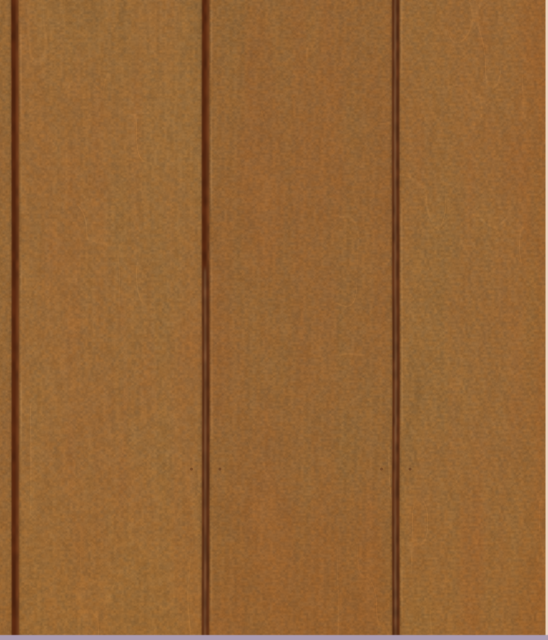
This texture is drawn by a Shadertoy shader. Its source:

```glsl
// Draws stained wooden wall boards with vertical grooves, mottled grain and nail holes.

float hash(vec2 p) {
    return fract(sin(dot(p, vec2(127.1, 311.7))) * 43758.5453);
}

float noise(vec2 p) {
    vec2 i = floor(p), f = fract(p);
    f = f * f * (3.0 - 2.0 * f);
    return mix(mix(hash(i), hash(i + vec2(1, 0)), f.x),
               mix(hash(i + vec2(0, 1)), hash(i + vec2(1, 1)), f.x), f.y);
}

float fbm(vec2 p) {
    float sum = 0.0, gain = 0.5;
    for (int i = 0; i < 4; i++) {
        sum += gain * noise(p);
        p = mat2(0.96, 0.28, -0.28, 0.96) * p * 2.03 + 17.3;
        gain *= 0.5;
    }
    return sum / 0.9375;
}

// Soft stripe of the given half width around x = 0
float stripe(float x, float halfWidth, float blur) {
    return 1.0 - smoothstep(halfWidth - blur, halfWidth + blur, abs(x));
}

// Wood surface: stain blotches, broken streaks and fine speckle
vec3 wood(vec2 uv, float board) {
    vec2 p = uv + board * vec2(3.7, 5.3);
    float blotch = fbm(p * vec2(11.0, 5.0)) - 0.5;
    float bend = 0.02 * noise(p * vec2(6.0, 4.0));
    float streak = fbm((p + vec2(bend, 0)) * vec2(42.0, 4.0)) - 0.5;
    float fibre = noise(p * vec2(170.0, 28.0)) - 0.5;
    float speckle = noise(p * vec2(215.0, 250.0)) - 0.5;
    float dust = noise(p * vec2(330.0, 385.0) + 9.0) - 0.5;

    float redness = 0.5 + 0.22 * sin(board * 2.4 - 0.9) + 1.7 * blotch + 0.9 * streak;
    vec3 col = mix(vec3(0.61, 0.43, 0.23), vec3(0.565, 0.375, 0.195), clamp(redness, 0.0, 1.0));
    col *= 1.0 + 0.14 * blotch + 0.10 * streak + 0.05 * fibre + 0.11 * speckle + 0.06 * dust;

    // Slight colour shift between neighbouring flecks
    col += vec3(0.012, -0.002, -0.014) * (noise(p * vec2(140.0, 160.0) + 31.0) - 0.5) * 2.0;

    // Sparse pale curls where the grain surfaces
    float curl = abs(noise(p * vec2(30.0, 14.0) + 3.0) - 0.5);
    float patchy = smoothstep(0.62, 0.8, noise(p * vec2(12.0, 9.0) + 8.0));
    return col * (1.0 + 0.06 * patchy * (1.0 - smoothstep(0.0, 0.05, curl)));
}

void mainImage(out vec4 fragColor, in vec2 fragCoord) {
    vec2 uv = fragCoord / iResolution.xy;
    float aspect = iResolution.y / iResolution.x;
    float px = 1.0 / iResolution.x;

    // Board and nearest groove
    float pitch = 0.3475;
    float cell = (uv.x - 0.0275) / pitch;
    float groove = floor(cell + 0.5);
    float d = (cell - groove) * pitch;
    d += 0.0012 * (noise(vec2(groove * 7.0, uv.y * 5.0)) - 0.5);
    vec3 col = wood(uv, floor(cell));

    // Warmer shade at the right edge and along the foot
    col *= mix(vec3(1), vec3(1.0, 0.96, 0.90), smoothstep(0.92, 1.0, uv.x));
    col *= mix(vec3(1.01, 0.99, 0.93), vec3(1), smoothstep(0.0, 0.35, uv.y));

    // Faint nail holes either side of the inner grooves
    vec2 hole = vec2(abs(d) - 0.026, (uv.y - 0.267) * aspect);
    float nail = 1.0 - smoothstep(0.001, 0.004, length(hole));
    col = mix(col, vec3(0.36, 0.20, 0.11), 0.55 * nail * step(0.5, groove));

    // Shaded shoulder and broken pale lip beside each groove
    col *= 1.0 - 0.14 * stripe(d, 0.0085, 0.0045);
    col += vec3(0.07, 0.06, 0.05) * stripe(d - 0.0108, 0.001, 0.0028)
         * smoothstep(0.2, 0.8, noise(vec2(groove * 5.0, uv.y * 14.0)));

    // Groove: solid dark stain, or a worn floor between dark walls
    float worn = 1.0 - smoothstep(-0.008, 0.008, uv.y - 0.58 * groove);
    float grit = 0.88 + 0.24 * noise(vec2(uv.x * 160.0, uv.y * 70.0));
    vec3 stained = mix(vec3(0.33, 0.15, 0.06), vec3(0.42, 0.23, 0.11),
                       smoothstep(-0.002, 0.006, d));
    float wearing = 0.55 + 0.45 * noise(vec2(groove * 3.0, uv.y * 18.0));
    vec3 wornFloor = mix(vec3(0.35, 0.18, 0.085), vec3(0.45, 0.30, 0.19),
                         wearing * stripe(d + 0.0008, 0.0022, 0.0022));
    float trench = stripe(d, 0.0066, max(0.0024, px));
    col = mix(col, mix(stained, wornFloor, worn) * grit, trench);

    // Pale right margin and lavender strip along the bottom
    col = mix(col, vec3(0.93, 0.84, 0.76), smoothstep(-px, px, uv.x - 0.9955));
    float bottom = 1.0 - smoothstep(-px, px, (uv.y - 0.0078) * aspect);
    col = mix(col, vec3(0.67, 0.61, 0.70), bottom);

    fragColor = vec4(col, 1.0);
}
```
